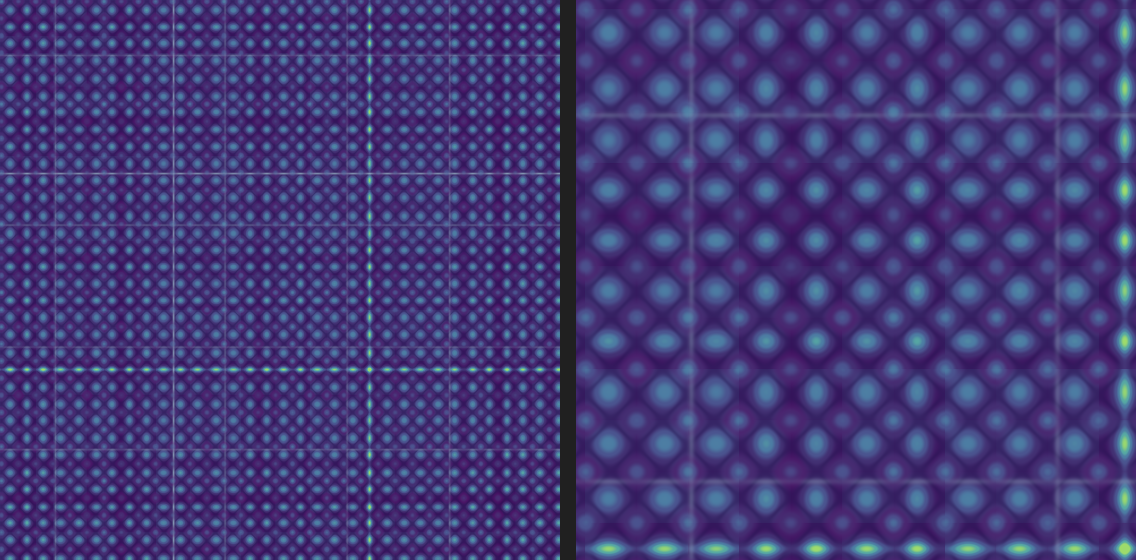
Left: the whole. Right: its middle third, enlarged.
A WebGL 2 fragment shader for this pattern:

```glsl
#version 300 es
precision highp float;
// A woven plaid of soft blue dots on violet, mirrored about the falling diagonal.
// One band profile is evaluated across and down; the products of the two give
// the dots and the fainter gap dots, and thin threads are laid over them.

uniform vec2 u_resolution;
out vec4 fragColor;

const float TAU = 6.2831853;
const float REPEATS = 32.7;         // bands across and down
const float PHASE = 0.660;          // centre of band zero, the green thread
const float JITTER = 0.12;          // wander of the band centres, in bands
const float NARROW = 0.22;          // band half widths, in bands
const float WIDE = 0.36;
const float GAP_WIDTH = 0.22;
const float THREAD_WIDTH = 0.0019;  // in canvas units
const float GREEN_WIDTH = 0.0030;
const float LEAK = 0.05;            // light running along each band
const float GAP_LIGHT = 0.50;       // faint dots between the bands
const float GAP_LEAK = 0.10;        // light running along each gap
const float SEAM_DARKNESS = 0.40;

const vec3 VIOLET = vec3(0.24, 0.05, 0.36);
const vec3 INDIGO = vec3(0.26, 0.19, 0.45);
const vec3 SLATE = vec3(0.29, 0.33, 0.56);
const vec3 BLUE = vec3(0.30, 0.49, 0.64);
const vec3 TEAL = vec3(0.34, 0.66, 0.64);
const vec3 LIME = vec3(0.62, 0.86, 0.42);
const vec3 NAVY = vec3(0.14, 0.08, 0.32);
const vec3 MAGENTA = vec3(0.36, 0.05, 0.41);
const vec3 PALE = vec3(0.58, 0.68, 0.76);

// Thin pale threads: position and strength
const vec2 THREADS[5] = vec2[5](
    vec2(0.099, 0.50), vec2(0.310, 0.90), vec2(0.402, 0.40),
    vec2(0.620, 0.40), vec2(0.803, 0.50));

struct Band {
    float ridge;   // brightness of the band
    float gap;     // brightness of the gap beside it
    float wave;    // smooth wave, 1 on the band and -1 in the gap
    float pale;    // pale thread coverage
    float green;   // green thread coverage
};

float hash(vec2 p) {
    return fract(sin(dot(p, vec2(127.1, 311.7))) * 43758.5453);
}

float bell(float d, float width) {
    return exp(-d * d / (width * width));
}

Band bandAt(float s) {
    Band b;
    float t = (s - PHASE) * REPEATS;
    float id = round(t);
    float shift = id == 0.0 ? 0.0 : (hash(vec2(id, 3.0)) - 0.5) * JITTER;
    float slim = id == 0.0 ? 1.0 : hash(vec2(id, 7.0));
    float outer = smoothstep(0.30, 0.46, abs(s - 0.47));

    // Slim bands are brighter, so the average stays even
    float strength = mix(0.86, 1.0, slim) + 0.04 * outer;
    b.ridge = strength * bell(t - id - shift, mix(WIDE, NARROW, slim));
    float gapId = floor(t);
    float gapStrength = mix(0.65, 1.1, hash(vec2(gapId, 17.0)));
    b.gap = gapStrength * bell(t - gapId - 0.5, GAP_WIDTH);
    b.wave = cos(TAU * t);
    b.green = bell(s - PHASE, GREEN_WIDTH);
    b.pale = 0.0;
    for (int i = 0; i < 5; i++) {
        b.pale += THREADS[i].y * bell(s - THREADS[i].x, THREAD_WIDTH);
    }
    return b;
}

// Brightness to colour, from violet up to lime
vec3 ramp(float v) {
    vec3 c = mix(VIOLET, INDIGO, smoothstep(0.05, 0.30, v));
    c = mix(c, SLATE, smoothstep(0.30, 0.58, v));
    c = mix(c, BLUE, smoothstep(0.58, 0.88, v));
    c = mix(c, TEAL, smoothstep(0.88, 1.15, v));
    return mix(c, LIME, smoothstep(1.15, 1.60, v));
}

void main() {
    vec2 p = gl_FragCoord.xy / u_resolution;
    p.y = 1.0 - p.y;   // measured down from the top
    Band a = bandAt(p.x);
    Band b = bandAt(p.y);

    // Dots where bands cross, fainter ones where gaps cross
    vec2 grid = (p - PHASE) * REPEATS;
    float vary = mix(0.94, 1.06, hash(round(grid)));
    float light = a.ridge * b.ridge * vary + LEAK * (a.ridge + b.ridge);
    light += GAP_LIGHT * a.gap * b.gap + GAP_LEAK * (a.gap * a.gap + b.gap * b.gap);

    // Green threads brighten the dots they pass through
    light += a.green * (0.18 + 0.34 * b.ridge) + b.green * (0.18 + 0.34 * a.ridge);
    vec3 color = ramp(light);

    // Magenta flush around the gaps and dark diagonal seams between dots
    float flush = smoothstep(0.2, 1.2, -a.wave - b.wave) * (1.0 - min(a.gap * b.gap, 1.0));
    color = mix(color, MAGENTA, 0.5 * flush * hash(floor(grid) + 0.5));
    float seam = bell(a.wave + b.wave, 0.35) * (1.0 - max(a.green, b.green));
    color = mix(color, NAVY, SEAM_DARKNESS * seam);

    // Pale threads, dashed by the bands they cross
    float pale = a.pale * (0.25 + 0.65 * b.ridge) + b.pale * (0.25 + 0.65 * a.ridge);
    color = mix(color, PALE, clamp(pale, 0.0, 0.9));
    fragColor = vec4(color, 1.0);
}
```
